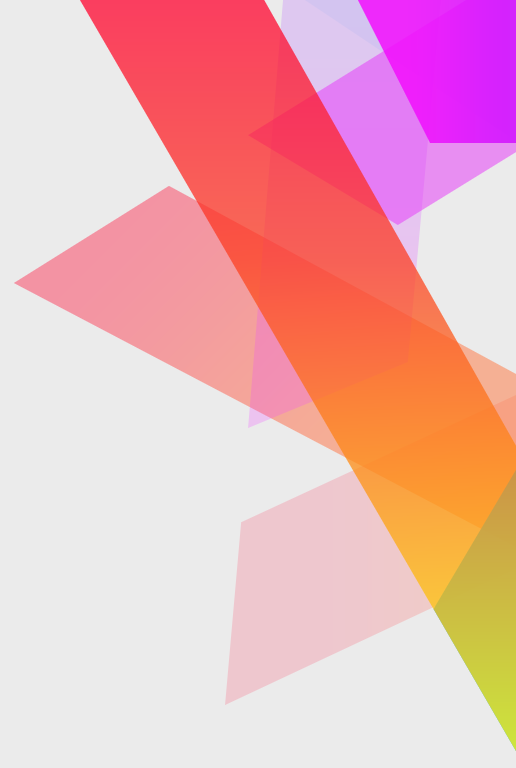
A Shadertoy shader for this background:

```glsl
// Overlapping translucent paper-like quads on pale grey, crossed by a wide
// diagonal ribbon running from red to yellow. Each quad is a convex distance
// function, and the layers are alpha blended from back to front.

// Signed distance to the line a-b, positive on its right-hand side
float edge(vec2 p, vec2 a, vec2 b) {
    vec2 along = normalize(b - a);
    return dot(p - a, vec2(along.y, -along.x));
}

// Smooth coverage of a convex quad with counter-clockwise corners
float quad(vec2 p, vec2 a, vec2 b, vec2 c, vec2 d) {
    float dist = max(max(edge(p, a, b), edge(p, b, c)),
                     max(edge(p, c, d), edge(p, d, a)));
    return clamp(0.5 - dist * iResolution.y, 0.0, 1.0);
}

void mainImage(out vec4 fragColor, in vec2 fragCoord) {
    vec2 p = fragCoord / iResolution.y;
    vec3 color = vec3(0.922);

    // Rose quad, warming towards the lower right
    float roseCover = quad(p, vec2(0.018, 0.6315), vec2(0.8, 0.2203),
                           vec2(0.8, 0.4436), vec2(0.22, 0.758));
    float warmth = smoothstep(0.0, 1.0, (p.x - p.y + 0.6) / 0.75);
    vec3 rose = mix(vec3(0.98, 0.23, 0.36), vec3(1.0, 0.46, 0.24), warmth);
    color = mix(color, rose, 0.5 * roseCover);

    // Pale pink quad at the bottom
    float blushCover = quad(p, vec2(0.293, 0.082), vec2(0.8, 0.32),
                            vec2(0.8, 0.545), vec2(0.314, 0.32));
    vec3 blush = mix(vec3(0.97, 0.36, 0.47), vec3(1.0, 0.46, 0.3),
                     smoothstep(0.4, 0.7, p.x));
    color = mix(color, blush, 0.25 * blushCover);

    // Tall violet veil and a faint blue wedge in the top corner
    float veilCover = quad(p, vec2(0.323, 0.4427), vec2(0.531, 0.5286),
                           vec2(0.583, 1.1), vec2(0.3767, 1.1));
    vec3 veil = mix(vec3(0.93, 0.29, 1.0), vec3(0.71, 0.37, 1.0),
                    smoothstep(0.5, 1.0, p.y));
    color = mix(color, veil, 0.25 * veilCover);
    float wedgeCover = clamp(0.5 - iResolution.y
                     * edge(p, vec2(0.397, 1.0), vec2(0.672, 0.816)), 0.0, 1.0);
    color = mix(color, vec3(0.59, 0.67, 0.94), 0.15 * wedgeCover);

    // Magenta quad, then the vivid corner panel
    float orchidCover = quad(p, vec2(0.323, 0.824), vec2(0.518, 0.707),
                             vec2(0.8, 0.881), vec2(0.8, 1.1197));
    color = mix(color, vec3(0.9, 0.22, 0.975), 0.52 * orchidCover);
    float panelCover = quad(p, vec2(0.56, 0.8138), vec2(0.8, 0.8138),
                            vec2(0.8, 1.1), vec2(0.4155, 1.1));
    vec3 panel = mix(vec3(0.95, 0.06, 0.99), vec3(0.82, 0.07, 1.0),
                     smoothstep(0.52, 0.68, p.x));
    color = mix(color, panel, 0.86 * panelCover);

    // Cyan wedge that turns the ribbon's end green
    float cyanCover = quad(p, vec2(0.5645, 0.207), vec2(0.7995, -0.198),
                           vec2(0.95, 0.0), vec2(0.8, 0.6046));
    color = mix(color, vec3(0.15, 0.65, 0.9), 0.92 * cyanCover);

    // Diagonal ribbon over everything
    float ribbonCover = quad(p, vec2(0.046, 1.1), vec2(0.7427, -0.1),
                             vec2(0.9655, -0.1), vec2(0.2875, 1.1));
    vec3 ribbon = mix(vec3(1.0, 1.0, 0.01), vec3(0.99, 0.25, 0.137),
                      clamp(p.y / 0.66, 0.0, 1.0));
    ribbon = mix(ribbon, vec3(1.0, 0.016, 0.19),
                 clamp((p.y - 0.66) / 0.34, 0.0, 1.0));
    color = mix(color, ribbon, 0.75 * ribbonCover);

    fragColor = vec4(color, 1.0);
}
```
